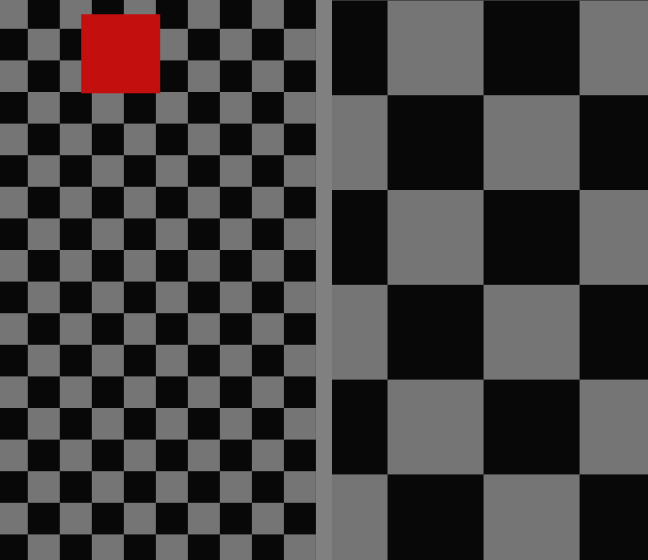
Left: the whole. Right: its middle third, enlarged.
A WebGL 1 fragment shader for this pattern:

```glsl
precision highp float;

uniform vec2 u_resolution;

// Signed distance to the nearest cell edge, positive in even cells
vec2 alternatingEdge(vec2 cell) {
  return abs(mod(cell - 0.5, 2.0) - 1.0) - 0.5;
}

// Signed distance to an axis-aligned square
float squareDistance(vec2 p, float halfSide) {
  vec2 d = abs(p) - halfSide;
  return max(d.x, d.y);
}

void main() {
  vec2 p = gl_FragCoord.xy / u_resolution.x;
  float pixel = 1.0 / u_resolution.x;

  // Checkerboard: slightly wide cells, cropped at the left and bottom
  vec2 cellSize = vec2(0.1013, 0.1);
  vec2 edge = alternatingEdge((p - vec2(0.088, 0.081)) / cellSize) * cellSize;
  vec2 side = clamp(2.0 * edge / pixel, -1.0, 1.0);
  float dark = 0.5 + 0.5 * side.x * side.y;
  vec3 color = mix(vec3(0.46), vec3(0.03), dark);

  // Red square lying over the board
  float square = squareDistance(p - vec2(0.382, 1.602), 0.125);
  color = mix(color, vec3(0.77, 0.06, 0.06), clamp(0.5 - square / pixel, 0.0, 1.0));

  gl_FragColor = vec4(color, 1.0);
}
```
